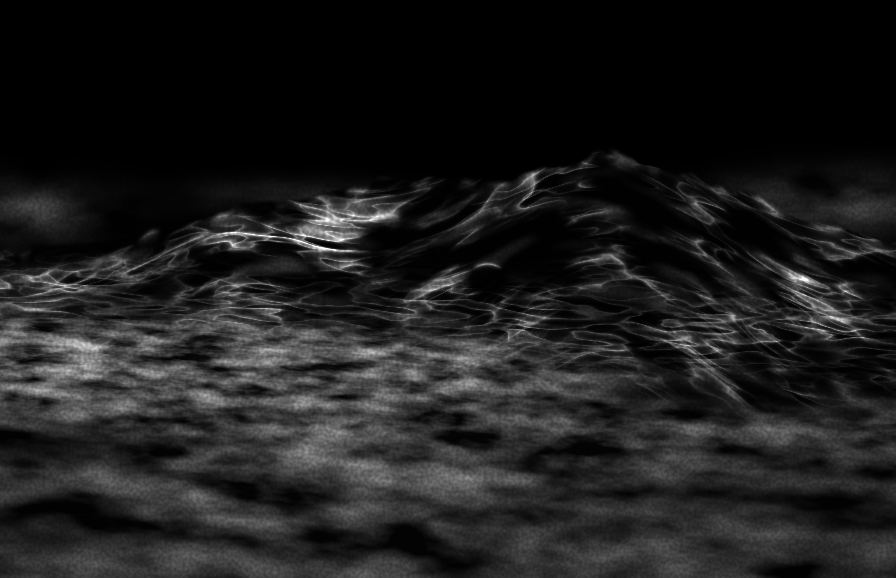
Give the GLSL for this texture, as a WebGL 1 fragment shader.

```glsl
precision highp float;
uniform vec2 u_resolution;

vec2 gradientAt(vec2 cell) {
  float h = fract(sin(dot(cell, vec2(127.1, 311.7))) * 43758.55);
  return vec2(cos(6.2832 * h), sin(6.2832 * h));
}

float gradientNoise(vec2 p) {
  vec2 i = floor(p), f = fract(p);
  vec2 w = f * f * f * (f * (f * 6.0 - 15.0) + 10.0);
  vec2 e = vec2(0.0, 1.0);
  float low = mix(dot(gradientAt(i), f), dot(gradientAt(i + e.yx), f - e.yx), w.x);
  float high = mix(dot(gradientAt(i + e), f - e), dot(gradientAt(i + 1.0), f - 1.0), w.x);
  return mix(low, high, w.y);
}

float fbm(vec2 p) {
  float sum = 0.0, amp = 0.6;
  for (int i = 0; i < 4; i++) {
    sum += amp * gradientNoise(p);
    p = mat2(1.9, 0.3, -0.3, 1.9) * p + 7.3;
    amp *= 0.5;
  }
  return sum;
}

float bump(float x, float center, float width) {
  float d = (x - center) / width;
  return exp(-d * d);
}

float spot(vec2 p, vec2 center, vec2 size) {
  vec2 d = (p - center) / size;
  return exp(-dot(d, d));
}

// Height of the wave silhouette
float crestLine(float x) {
  float y = 0.567 + 0.115 * bump(x, 0.60, 0.27) + 0.05 * bump(x, 0.28, 0.14);
  y += 0.03 * bump(x, 0.43, 0.07) + 0.035 * bump(x, 0.70, 0.13);
  y += 0.04 * bump(x, 0.68, 0.03) + 0.035 * bump(x, 0.83, 0.09);
  return y + 0.016 * gradientNoise(vec2(x * 24.0, 3.7)) + 0.008 * gradientNoise(vec2(x * 55.0, 9.1));
}

// Sharp crest with a soft lit face on one side
float filament(vec2 p, float sharpness) {
  vec2 warp = vec2(gradientNoise(p * 0.6 + 4.1), gradientNoise(p * 0.7 + 19.4));
  float n = gradientNoise(p + 0.6 * warp) + 0.3 * gradientNoise(p * 2.1 + warp);
  return n > 0.0 ? exp(-n * sharpness) : exp(n * sharpness * 2.5);
}

float waveLight(vec2 uv, float aspect, float crest) {
  float x = uv.x * aspect;
  float flow = 0.09 * bump(uv.x, 0.27, 0.13) + 0.21 * bump(uv.x, 0.67, 0.20);
  float stream = uv.y - flow;
  float patches = smoothstep(-0.15, 0.35, fbm(vec2(x * 6.0, stream * 15.0) + 2.0));
  float lit = 0.5 + 0.7 * spot(uv, vec2(0.32, 0.57), vec2(0.13, 0.08));
  lit += 0.6 * spot(uv, vec2(0.67, 0.70), vec2(0.06, 0.05));
  lit += 0.4 * spot(uv, vec2(0.90, 0.51), vec2(0.13, 0.10));
  float broad = filament(vec2(x * 7.5, stream * 30.0), 8.0);
  float fine = filament(vec2(x * 15.0, stream * 58.0) + 31.0, 7.0);
  float flat_ = filament(vec2(x * 13.0, uv.y * 62.0 + 3.0 * x) + 57.0, 6.0);
  float ripples = bump(uv.y, 0.475 - 0.06 * uv.x, 0.055);
  float light = broad * patches * lit * 0.85 * (1.0 - 0.5 * ripples);
  light += fine * patches * lit * 0.42 + flat_ * ripples * (0.2 + 0.45 * patches);
  float sheen = smoothstep(0.0, 0.6, gradientNoise(vec2(x * 9.0, stream * 26.0) + 13.0));
  light += 0.16 * sheen * lit;
  float rim = exp(-abs(crest - 0.007 - uv.y) * 150.0);
  light += rim * 0.35 * smoothstep(0.0, 0.45, gradientNoise(vec2(x * 17.0, 8.2)));
  return light + 0.004;
}

// Out-of-focus water, compressed toward the horizon
float foregroundLight(vec2 uv, float aspect) {
  float x = uv.x * aspect;
  float v = -log(0.72 - min(uv.y, 0.6)) + 0.12 * x;
  float coarse = fbm(vec2(x * 4.5, v * 9.0) + 11.0);
  float fine = fbm(vec2(x * 10.0, v * 14.0) + 5.0);
  float crisp = fbm(vec2(x * 18.0, v * 22.0) + 41.0);
  float focus = smoothstep(0.08, 0.40, uv.y);
  float swell = mix(coarse + 0.35 * fine, 0.5 * coarse + 0.75 * fine + 0.6 * crisp, focus);
  float light = 0.185 + 0.11 * bump(uv.y, 0.37, 0.13) * (1.0 - 0.6 * uv.x);
  light += 0.04 * spot(uv, vec2(0.33, 0.20), vec2(0.3, 0.17));
  light *= clamp(1.0 + 2.9 * swell, 0.06, 2.3);
  light *= 1.0 - 0.70 * spot(uv, vec2(0.03, 0.23), vec2(0.15, 0.045));
  light *= 1.0 - 0.60 * spot(uv, vec2(0.05, 0.08), vec2(0.09, 0.06));
  light *= 1.0 - 0.88 * spot(uv, vec2(0.82, 0.32), vec2(0.19, 0.045));
  light *= 1.0 - 0.45 * spot(uv, vec2(0.95, 0.12), vec2(0.25, 0.07));
  return light * mix(0.8, 1.0, smoothstep(0.0, 0.1, uv.y));
}

void main() {
  vec2 uv = gl_FragCoord.xy / u_resolution;
  float aspect = u_resolution.x / u_resolution.y;
  float x = uv.x * aspect;

  // Dim haze behind the wave
  float haze = 0.16 * spot(uv, vec2(0.02, 0.63), vec2(0.10, 0.05));
  haze += 0.08 * spot(uv, vec2(0.33, 0.66), vec2(0.10, 0.03));
  haze += 0.16 * spot(uv, vec2(0.94, 0.65), vec2(0.13, 0.05));
  float light = haze * clamp(0.9 + 2.2 * fbm(vec2(x * 7.0, uv.y * 14.0)), 0.1, 1.8);

  // Dark wave body with glints
  float crest = crestLine(uv.x);
  float body = smoothstep(0.005, -0.005, uv.y - crest);
  light = mix(light, waveLight(uv, aspect, crest), body);

  // Rounded dark droplet with a bright cap
  vec2 drop = (uv - vec2(0.544, 0.518)) * vec2(aspect, 1.0) / vec2(0.036, 0.028);
  float radius = length(drop);
  light *= 1.0 - 0.92 * smoothstep(1.25, 0.7, radius);
  light += 0.6 * exp(-abs(radius - 0.9) * 12.0) * smoothstep(0.6, 1.0, drop.y / max(radius, 0.01));

  // Grey water in front
  float edge = 0.485 - 0.07 * uv.x - 0.10 * smoothstep(0.45, 0.85, uv.x);
  edge += 0.04 * gradientNoise(vec2(x * 9.0, uv.y * 30.0));
  float front = smoothstep(edge + 0.025, edge - 0.065, uv.y);
  light = mix(light, foregroundLight(uv, aspect) + 0.3 * light * smoothstep(0.25, 0.42, uv.y), front);

  // Fine grain proportional to light
  light *= 1.0 + 0.3 * gradientNoise(vec2(x, uv.y) * 165.0);
  gl_FragColor = vec4(vec3(clamp(light, 0.0, 1.0)), 1.0);
}
```
